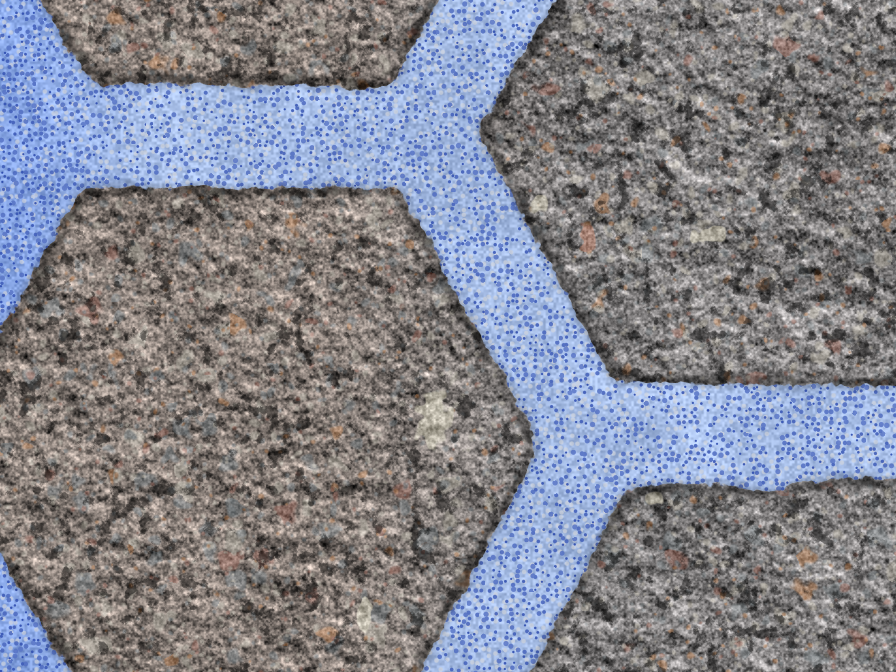
Give the GLSL for this texture, as a WebGL 2 fragment shader.

```glsl
#version 300 es
precision highp float;
uniform vec2 u_resolution;
out vec4 fragColor;

vec2 hash2(vec2 p) {
  vec3 q = fract(vec3(p.xyx) * vec3(0.1031, 0.1030, 0.0973));
  q += dot(q, q.yzx + 33.33);
  return fract((q.xx + q.yz) * q.zy);
}

float noise(vec2 p) {
  vec2 i = floor(p), f = fract(p);
  f = f * f * (3.0 - 2.0 * f);
  return mix(mix(hash2(i).x, hash2(i + vec2(1, 0)).x, f.x),
             mix(hash2(i + vec2(0, 1)).x, hash2(i + vec2(1, 1)).x, f.x), f.y);
}

float fbm(vec2 p) {
  float sum = 0.0, amp = 0.5;
  for (int i = 0; i < 5; i++) {
    sum += amp * noise(p);
    p = mat2(1.6, 1.2, -1.2, 1.6) * p + 7.3;
    amp *= 0.55;
  }
  return sum;
}

// Nearest scattered grain: distance to its centre, then two random values
vec3 grain(vec2 p) {
  vec2 cell = floor(p);
  vec3 best = vec3(9.0);
  for (int y = -1; y <= 1; y++)
    for (int x = -1; x <= 1; x++) {
      vec2 c = cell + vec2(x, y);
      float d = length(p - c - 0.15 - 0.7 * hash2(c));
      if (d < best.x) best = vec3(d, hash2(c + 91.7));
    }
  return best;
}

// Signed distance to the line a-b, positive on its left
float side(vec2 p, vec2 a, vec2 b) {
  vec2 e = normalize(b - a);
  return dot(p - a, vec2(-e.y, e.x));
}

float smin(float a, float b) {
  float h = max(0.1 - abs(a - b), 0.0);
  return min(a, b) - h * h * 2.5;
}

// Four hexagonal stones, positive inside
float stones(vec2 p) {
  float top = smin(side(p, vec2(0.35, 5.76), vec2(0.78, 5.05)),
              smin(side(p, vec2(0.78, 5.05), vec2(3.35, 5.01)),
                   side(p, vec2(3.35, 5.01), vec2(3.75, 5.76))));
  float left = smin(side(p, vec2(3.60, 0.0), vec2(4.63, 1.95)),
                    side(p, vec2(4.63, 1.95), vec2(3.42, 4.14)));
  left = smin(left, side(p, vec2(3.42, 4.14), vec2(0.72, 4.16)));
  left = smin(left, side(p, vec2(0.72, 4.16), vec2(0.0, 2.91)));
  left = smin(left, side(p, vec2(0.0, 1.01), vec2(0.60, 0.0)));
  float right = smin(side(p, vec2(4.75, 5.76), vec2(4.10, 4.63)),
                smin(side(p, vec2(4.10, 4.63), vec2(5.27, 2.48)),
                     side(p, vec2(5.27, 2.48), vec2(7.68, 2.46))));
  float sag = 0.09 * exp(-pow((p.x - 6.6) / 0.2, 2.0));
  float low = smin(side(p, vec2(7.68, 1.66), vec2(5.38, 1.59)) - sag,
                   side(p, vec2(5.38, 1.59), vec2(4.55, 0.0)));
  return max(max(top, left), max(right, low));
}

float relief(vec2 p) {
  return fbm(p * vec2(4.5, 6.0)) + 0.45 * fbm(p * 15.0 + 20.0);
}

vec3 asphalt(vec2 p, float px) {
  float slope = relief(p) - relief(p + vec2(0.015, 0.035));
  float warmth = smoothstep(5.2, 2.5, p.x);
  float light = 0.49 + 0.85 * slope + 0.24 * (noise(p * 36.0) - 0.5)
              + 0.26 * (noise(p * 62.0) - 0.5) + 0.20 * (fbm(p * 1.7) - 0.5);
  vec3 col = light * mix(vec3(1.02, 1.0, 1.0), vec3(1.06, 0.98, 0.93), warmth);
  // Gravel in three sizes, tinted ochre, rust, slate or pale
  for (int i = 0; i < 3; i++) {
    float scale = 4.5 * exp2(float(i));
    vec2 q = p * scale + 0.5 * vec2(noise(p * 11.0), noise(p * 11.0 + 40.0));
    vec3 g = grain(q + float(i) * 17.0);
    float radius = 0.16 + 0.24 * g.z;
    float edge = px * scale + 0.05;
    float mask = smoothstep(radius + edge, radius - edge, g.x) * step(0.74, g.y);
    float pick = fract(g.y * 57.0);
    vec3 tint = pick < 0.13 ? vec3(0.66, 0.49, 0.36) : pick < 0.25 ? vec3(0.58, 0.43, 0.39)
              : pick < 0.6 ? vec3(0.48, 0.50, 0.51) : vec3(0.68, 0.66, 0.62);
    col = mix(col, tint + 0.5 * (light - 0.49), mask * 0.7);
  }
  // Irregular pits
  col *= 1.0 - 0.5 * smoothstep(0.63, 0.78, fbm(p * 9.0 + 50.0));
  // Larger exposed chips: centre and radii
  vec4 chips[6] = vec4[6](vec4(3.72, 2.16, 0.14, 0.25), vec4(6.08, 3.74, 0.15, 0.07),
    vec4(5.05, 3.70, 0.07, 0.11), vec4(5.60, 1.49, 0.08, 0.06),
    vec4(3.13, 0.47, 0.06, 0.15), vec4(4.61, 4.01, 0.08, 0.08));
  for (int i = 0; i < 6; i++) {
    float d = length((p - chips[i].xy) / chips[i].zw) + 0.8 * (noise(p * 16.0) - 0.5);
    vec3 tint = i == 2 ? vec3(0.65, 0.49, 0.43) : vec3(0.74, 0.72, 0.66);
    col = mix(col, tint + 0.7 * (light - 0.49), 0.85 * smoothstep(1.1, 0.85, d));
  }
  return col;
}

vec3 paint(vec2 p, float px) {
  float deep = smoothstep(1.4, 0.0, p.x);
  vec3 col = mix(vec3(0.65, 0.74, 0.90), vec3(0.53, 0.65, 0.90), deep);
  col += 0.14 * (fbm(p * 2.0) - 0.5) + 0.20 * (noise(p * 45.0) - 0.5);
  // Pale and blue speckles
  vec3 fleck = grain(p * 17.0 + 30.0);
  col = mix(col, vec3(0.83, 0.84, 0.86), 0.65 * step(0.6, fleck.y) * smoothstep(0.45, 0.2, fleck.x));
  vec3 dot1 = grain(p * 19.0);
  float radius = 0.16 + 0.28 * dot1.z;
  float edge = px * 13.0;
  float mask = smoothstep(radius + edge, radius - edge, dot1.x) * step(0.42 - 0.15 * deep, dot1.y);
  return mix(col, mix(vec3(0.13, 0.25, 0.66), vec3(0.36, 0.47, 0.78), dot1.z), 0.85 * mask);
}

void main() {
  float px = 5.76 / u_resolution.y;
  vec2 p = gl_FragCoord.xy * px;
  // Chipped stone outline
  float d = stones(p) + 0.08 * (fbm(p * 7.0) - 0.5) + 0.03 * (noise(p * 24.0) - 0.5);
  float rim = exp(-pow((d - 0.035) / 0.05, 2.0)) * (0.3 + 0.6 * noise(p * 5.0));
  vec3 rock = asphalt(p, px) * (1.0 - 0.65 * rim);
  vec3 strip = paint(p, px) * (1.0 - 0.15 * smoothstep(-0.07, 0.0, d));
  vec3 col = mix(strip, rock, smoothstep(-px, px, d));
  fragColor = vec4(clamp(col, 0.0, 1.0), 1.0);
}
```
